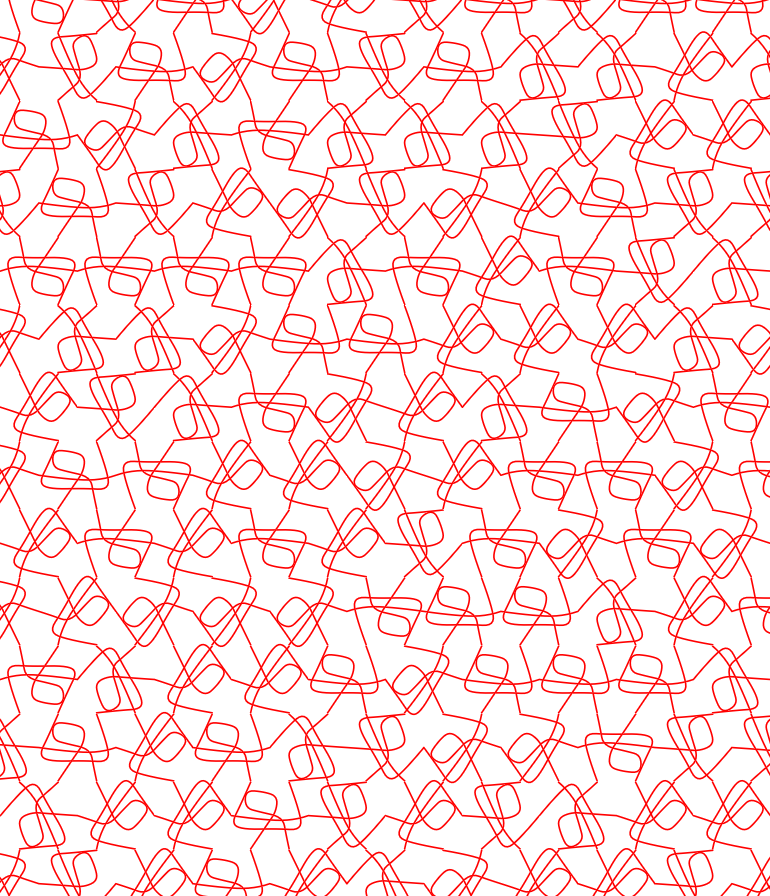
Write a WebGL 2 fragment shader that draws this pattern.

```glsl
#version 300 es
precision highp float;

uniform vec2 u_resolution;
out vec4 fragColor;

const float COLUMNS = 10.0;              // tiles across the canvas
const float ROW_PITCH = 0.884;           // row spacing, in tile widths
const vec2 LATTICE_ORIGIN = vec2(0.005, 0.16);
const float LINE_WIDTH = 0.021;          // in tile widths
const float PATH_UNIT = 0.01;            // path coordinates are hundredths of a tile
const float TURN = 1.04719755;           // a sixth of a circle
const int CURVE_STEPS = 6;
const vec3 PAPER = vec3(1.0);
const vec3 INK = vec3(1.0, 0.0, 0.0);

// Control points of three strokes: arch, loop and crossbar.
const int STROKES = 3;
const int STROKE_START[4] = int[4](0, 8, 19, 23);
const vec2 PATH[23] = vec2[23](
    vec2(25.0, -43.3), vec2(38.0, -14.0), vec2(50.0, 10.0), vec2(36.0, 18.0),
    vec2(-10.0, 17.0), vec2(-42.0, 19.0), vec2(-38.0, -8.0), vec2(-25.0, -43.3),
    vec2(25.0, 43.3), vec2(4.0, 12.0), vec2(-8.0, -5.0), vec2(-10.0, -25.0),
    vec2(8.0, -31.0), vec2(32.0, -33.0), vec2(32.0, -10.0), vec2(14.0, -5.0),
    vec2(-17.0, 2.0), vec2(-21.0, 25.0), vec2(-25.0, 43.3),
    vec2(-50.0, 0.0), vec2(-30.0, 7.0), vec2(15.0, 5.0), vec2(50.0, 0.0));

float hash(vec2 cell) {
    vec3 q = fract(vec3(cell.xyx) * vec3(0.1031, 0.1030, 0.0973));
    q += dot(q, q.yzx + 33.33);
    return fract((q.x + q.y) * q.z);
}

float segmentDistance(vec2 p, vec2 a, vec2 b) {
    vec2 ab = b - a;
    float t = clamp(dot(p - a, ab) / dot(ab, ab), 0.0, 1.0);
    return length(p - a - ab * t);
}

// Quadratic Bezier, flattened into short segments.
float bezierDistance(vec2 p, vec2 a, vec2 control, vec2 b) {
    float nearest = 1e5;
    vec2 previous = a;
    for (int i = 1; i <= CURVE_STEPS; i++) {
        float t = float(i) / float(CURVE_STEPS);
        vec2 point = mix(mix(a, control, t), mix(control, b, t), t);
        nearest = min(nearest, segmentDistance(p, previous, point));
        previous = point;
    }
    return nearest;
}

// Each stroke is a smooth spline clamped to its two end points.
float tileDistance(vec2 p) {
    float nearest = 1e5;
    for (int s = 0; s < STROKES; s++) {
        int first = STROKE_START[s];
        int last = STROKE_START[s + 1] - 1;
        for (int i = first + 1; i < last; i++) {
            vec2 control = PATH[i];
            vec2 a = i == first + 1 ? PATH[first] : 0.5 * (PATH[i - 1] + control);
            vec2 b = i == last - 1 ? PATH[last] : 0.5 * (control + PATH[i + 1]);
            nearest = min(nearest, bezierDistance(p, a, control, b));
        }
    }
    return nearest;
}

// Closest centre of the staggered lattice: local offset in xy, cell id in zw.
vec4 hexCell(vec2 p) {
    vec4 best = vec4(1e3);
    float baseRow = floor(p.y / ROW_PITCH);
    for (int i = 0; i < 2; i++) {
        float row = baseRow + float(i);
        float stagger = 0.5 * mod(row, 2.0);
        float column = floor(p.x - stagger + 0.5);
        vec2 offset = p - vec2(column + stagger, row * ROW_PITCH);
        if (dot(offset, offset) < dot(best.xy, best.xy)) {
            best = vec4(offset, column, row);
        }
    }
    return best;
}

void main() {
    float pixel = COLUMNS / u_resolution.x;
    vec4 cell = hexCell(gl_FragCoord.xy * pixel - LATTICE_ORIGIN);

    // Turn each tile to one of six directions.
    float angle = TURN * floor(6.0 * hash(cell.zw + 17.0));
    float c = cos(angle);
    float s = sin(angle);
    vec2 local = mat2(c, -s, s, c) * cell.xy;

    float d = tileDistance(local / PATH_UNIT) * PATH_UNIT;
    float coverage = clamp((0.5 * LINE_WIDTH - d) / pixel + 0.5, 0.0, 1.0);
    fragColor = vec4(mix(PAPER, INK, coverage), 1.0);
}
```
